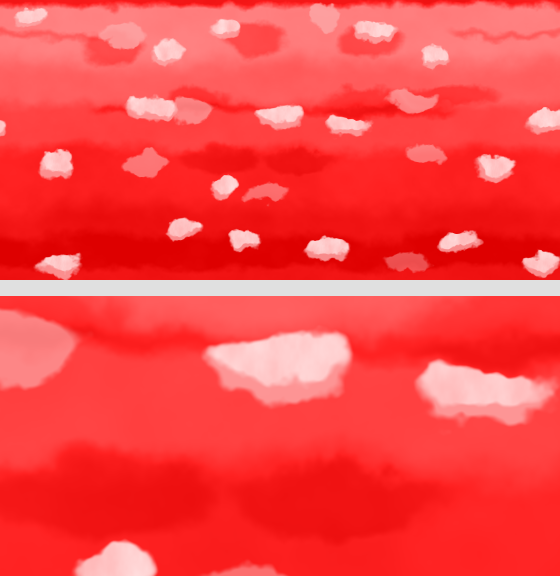
Top, the full canvas; bottom, a detail of the centre.
Write a Shadertoy shader that draws this texture.

```glsl
// Ragged bands of red sky, dark at the bottom and pink at the top, dotted with small wispy clouds.

float hash(vec2 p) {
    return fract(sin(dot(p, vec2(127.1, 311.7))) * 43758.5453);
}

float noise(vec2 p) {
    vec2 i = floor(p), f = fract(p);
    f = f * f * (3.0 - 2.0 * f);
    return mix(mix(hash(i), hash(i + vec2(1, 0)), f.x),
               mix(hash(i + vec2(0, 1)), hash(i + vec2(1, 1)), f.x), f.y);
}

float fbm(vec2 p) {
    float sum = 0.0, amp = 0.5;
    for (int i = 0; i < 4; i++) {
        sum += amp * noise(p);
        p = p * 2.03 + 17.3;
        amp *= 0.5;
    }
    return sum / 0.9375;
}

// Lightness of the horizontal bands at height y
float bandTone(float y) {
    float tone = 0.07 - 0.07 * smoothstep(0.03, 0.06, y);
    tone += 0.07 * smoothstep(0.13, 0.18, y) + 0.055 * smoothstep(0.21, 0.31, y);
    tone += 0.13 * smoothstep(0.44, 0.50, y);
    tone += 0.11 * smoothstep(0.60, 0.66, y);
    tone += 0.13 * smoothstep(0.72, 0.84, y);
    return tone - 0.40 * smoothstep(0.965, 0.995, y);
}

// Coverage of broad, soft shadow patches
float shadowPatches(vec2 p) {
    vec2 size = vec2(0.5, 0.25), cell = floor(p / size);
    float cover = 0.0;
    for (int j = -1; j <= 1; j++)
    for (int i = -1; i <= 1; i++) {
        vec2 id = cell + vec2(i, j);
        vec2 jitter = vec2(hash(id + 3.1), hash(id + 8.7));
        vec2 center = (id + 0.15 + 0.7 * jitter) * size;
        vec2 radius = vec2(mix(0.07, 0.19, hash(id + 5.3)), mix(0.04, 0.065, jitter.x));
        float d = length((p - center) / radius);
        cover = max(cover, step(hash(id + 1.9), 0.55) * smoothstep(1.15, 0.7, d));
    }
    return cover;
}

// Paints the clouds: a pink base below a pale crown, or a faint single puff
vec3 addClouds(vec3 col, vec2 p, float grain) {
    float cell = 0.25;
    float row = floor(p.y / cell);
    for (int j = -1; j <= 1; j++) {
        float y = row + float(j);
        float shift = hash(vec2(y, 41.0));
        float column = floor(p.x / cell - shift);
        for (int i = -1; i <= 1; i++) {
            vec2 id = vec2(column + float(i), y);
            if (hash(id + 12.4) > 0.86) continue;
            vec2 jitter = vec2(hash(id + 20.2), hash(id + 31.6)) - 0.5;
            vec2 center = (id + vec2(shift, 0.0) + 0.5 + 0.6 * jitter) * cell;
            vec2 radius = vec2(mix(0.045, 0.092, hash(id + 6.5)), mix(0.036, 0.048, hash(id + 9.8)));
            vec2 q = p - center;
            float body = smoothstep(1.1, 0.85, length(q / radius));
            float crown = smoothstep(1.1, 0.8, length((q - vec2(0.004, 0.010)) / (radius * vec2(0.95, 0.75))));
            float faint = step(hash(id + 15.7), 0.38);
            vec3 pale = vec3(1.0, vec2(0.74 + 0.16 * grain));
            col = mix(col, vec3(0.99, 0.64, 0.64), body * mix(0.85, 0.45 + 0.45 * p.y, faint));
            col = mix(col, pale, crown * (1.0 - faint) * (0.75 + 0.25 * grain));
        }
    }
    return col;
}

void mainImage(out vec4 fragColor, in vec2 fragCoord) {
    vec2 p = fragCoord / iResolution.y;

    // Ragged displacement shared by all edges
    vec2 ragged = vec2(fbm(p * 17.0), fbm(p * 17.0 + 53.0)) - 0.5;
    float swell = fbm(p * vec2(3.0, 5.0) + 9.0) - 0.5;
    float grain = fbm(p * vec2(34.0, 20.0) + 71.0);

    // Bands with a broken dark streak along two of their borders
    float y = p.y + 0.05 * ragged.y + 0.05 * swell * smoothstep(1.0, 0.9, p.y);
    float tone = bandTone(y);
    float broken = smoothstep(0.3, 0.6, noise(vec2(p.x * 4.0, 2.0)));
    tone -= 0.13 * broken * smoothstep(0.028, 0.0, abs(y - 0.605));
    tone -= 0.14 * (1.0 - broken) * smoothstep(0.022, 0.0, abs(y - 0.875));

    // Shadow patches and faint mottling
    tone *= 1.0 - 0.42 * shadowPatches(p + 0.06 * ragged);
    tone += 0.05 * swell + 0.03 * ragged.x;
    tone = max(tone, 0.0);

    vec3 col = vec3(min(1.0, 0.87 + tone), tone, tone);
    col = addClouds(col, p + 0.07 * ragged, grain);
    fragColor = vec4(col, 1.0);
}
```
